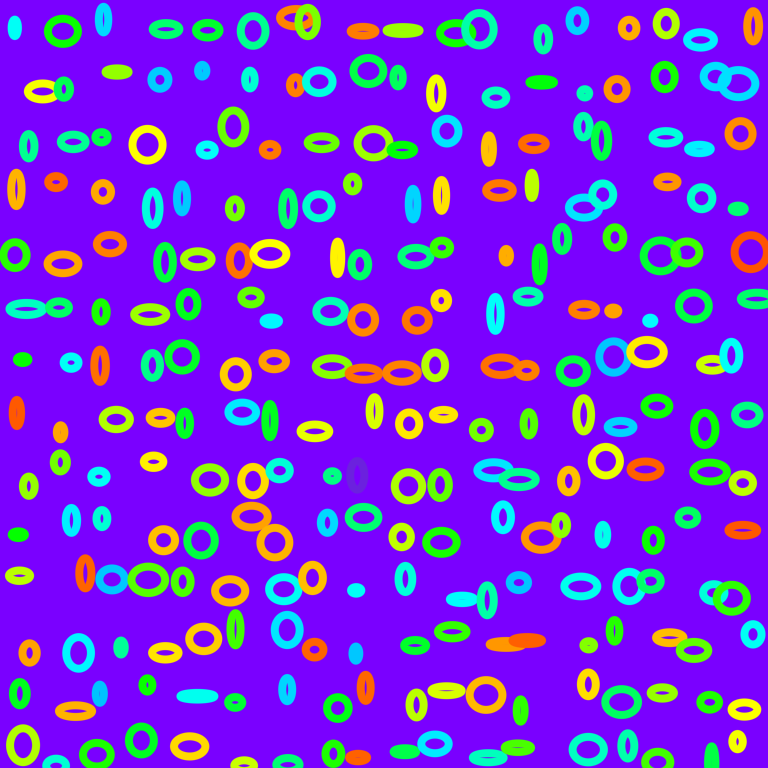
A Shadertoy shader for this pattern:

```glsl
// Bright elliptical rings scattered over a flat violet ground.
// Each cell of a jittered grid holds one ring with hashed centre, radii and hue;
// later cells cover earlier ones, and one central ring is almost transparent.

const vec3 VIOLET = vec3(0.478, 0.0, 1.0);
const vec2 PITCH = vec2(0.0548, 0.0727);      // grid spacing
const vec2 FIRST_CENTRE = vec2(0.0365);       // centre of the top left cell
const vec2 JITTER = vec2(0.0205, 0.0182);     // largest offset from the centre
const vec2 GRID_SIZE = vec2(18.0, 14.0);
const vec2 RADIUS_RANGE = vec2(0.0040, 0.0222);
const vec2 HUE_RANGE = vec2(0.055, 0.54);     // orange to sky blue
const float HALF_STROKE = 0.0052;
const vec2 GHOST_CELL = vec2(8.0);
const vec2 GHOST_RADII = vec2(0.0092, 0.0185);
const float GHOST_OPACITY = 0.13;

// Integer hash: three values in 0..1 for a cell and a seed
vec3 hash3(vec2 cell, uint seed) {
    uvec3 v = uvec3(uvec2(cell), seed) * 1664525u + 1013904223u;
    v.x += v.y * v.z; v.y += v.z * v.x; v.z += v.x * v.y;
    v ^= v >> 16u;
    v.x += v.y * v.z; v.y += v.z * v.x; v.z += v.x * v.y;
    return vec3(v >> 8u) / 16777216.0;
}

// Fully saturated colour of a hue
vec3 hueColour(float hue) {
    vec3 wave = abs(fract(hue + vec3(0.0, 2.0, 1.0) / 3.0) * 6.0 - 3.0);
    return clamp(wave - 1.0, 0.0, 1.0);
}

// Unsigned distance to an ellipse outline, refined through its evolute
float ellipseDistance(vec2 p, vec2 radii) {
    p = abs(p);
    vec2 t = vec2(0.7071);
    float focal = radii.x * radii.x - radii.y * radii.y;
    for (int i = 0; i < 5; i++) {
        vec2 evolute = vec2(focal, -focal) * t * t * t / radii;
        vec2 toPoint = p - evolute;
        float curvature = length(radii * t - evolute);
        vec2 foot = evolute + toPoint * curvature / max(length(toPoint), 1e-6);
        t = normalize(clamp(foot / radii, 1e-4, 1.0));
    }
    return length(p - radii * t);
}

// Antialiased coverage of a ring with constant stroke width
float ringMask(vec2 p, vec2 radii, float halfStroke, float pixel) {
    float d = ellipseDistance(p, radii) - halfStroke;
    return 1.0 - smoothstep(-0.75 * pixel, 0.75 * pixel, d);
}

// Paints the ring of one cell over the given colour
vec3 paintRing(vec3 under, vec2 p, vec2 cell, float pixel) {
    vec3 place = hash3(cell, 11u);
    vec3 shape = hash3(cell, 47u);
    bool ghost = cell == GHOST_CELL;
    vec2 centre = FIRST_CENTRE + cell * PITCH + (place.xy * 2.0 - 1.0) * JITTER;
    vec2 radii = ghost ? GHOST_RADII : mix(RADIUS_RANGE.xx, RADIUS_RANGE.yy, shape.xy);
    float hue = ghost ? 0.33 : mix(HUE_RANGE.x, HUE_RANGE.y, shape.z);
    float opacity = ghost ? GHOST_OPACITY : 1.0;
    float mask = ringMask(p - centre, radii, HALF_STROKE, pixel);
    return mix(under, hueColour(hue), mask * opacity);
}

void mainImage(out vec4 fragColor, in vec2 fragCoord) {
    // Canvas units measured from the upper left corner
    float pixel = 1.0 / iResolution.y;
    vec2 p = vec2(fragCoord.x, iResolution.y - fragCoord.y) * pixel;
    vec2 home = floor((p - FIRST_CENTRE) / PITCH + 0.5);

    // Neighbouring cells, in row order so that later rings lie on top
    vec3 colour = VIOLET;
    for (int y = -1; y <= 1; y++) {
        for (int x = -1; x <= 1; x++) {
            vec2 cell = home + vec2(x, y);
            bool inside = all(greaterThanEqual(cell, vec2(0.0))) && all(lessThan(cell, GRID_SIZE));
            if (inside) colour = paintRing(colour, p, cell, pixel);
        }
    }
    fragColor = vec4(colour, 1.0);
}
```
